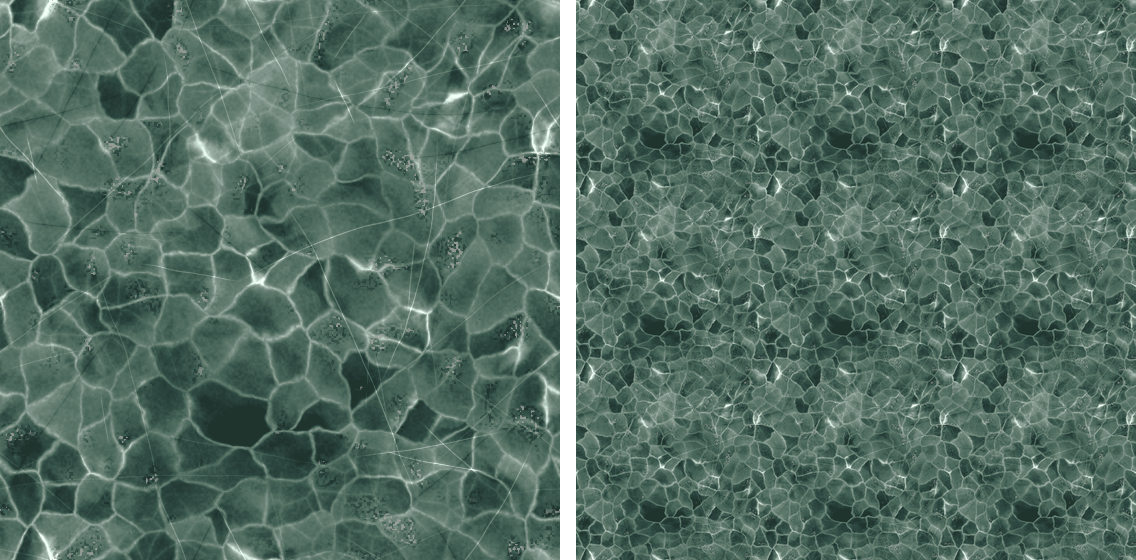
Left: one tile. Right: repeated 3 by 3.
A WebGL 2 fragment shader for this texture:

```glsl
#version 300 es
precision highp float;
precision highp int;
// Polished green stone: wrapped Voronoi cells with pale, grainy seams over
// cloudy noise, plus milky patches, clustered flecks and fine scratches.
// All layers add to one tone value, which a colour ramp turns into colour.

uniform vec2 u_resolution;
out vec4 fragColor;

const float CELLS = 13.0;          // main cells per side
const float SMALL_CELLS = 18.0;    // faint secondary cells per side
const float WARP = 0.13;           // broad bending of the whole pattern
const float WOBBLE = 0.028;        // fine bending of the seams
const float BASE_TONE = 1.22;
const float CLOUD_CONTRAST = 3.4;
const float MOTTLE_CONTRAST = 1.5;
const float GRAIN_CONTRAST = 0.42;
const float SEAM_WIDTH = 0.075;    // in cell units
const float SEAM_TONE = 0.95;
const float HALO_WIDTH = 0.10;     // in cell units
const float HALO_TONE = 0.85;
const float DARK_CELL_TONE = 1.3;
const float MILK_TONE = 2.8;
const int SCRATCHES = 60;
const float SCRATCH_WIDTH = 0.0003;
const float FLECK_FREQ = 256.0;
const vec3 FLECK_COLOR = vec3(0.64, 0.65, 0.63);
const vec3 RAMP[7] = vec3[7](
  vec3(0.18, 0.29, 0.26), vec3(0.29, 0.41, 0.36), vec3(0.39, 0.49, 0.44),
  vec3(0.51, 0.59, 0.55), vec3(0.64, 0.71, 0.67), vec3(0.80, 0.89, 0.84),
  vec3(0.95, 1.00, 0.97));

vec3 hash3(vec2 cell, float seed) {
  uvec3 v = uvec3(ivec3(vec3(cell, seed)));
  v = v * 1664525u + 1013904223u;
  v.x += v.y * v.z; v.y += v.z * v.x; v.z += v.x * v.y;
  v ^= v >> 16u;
  v.x += v.y * v.z; v.y += v.z * v.x; v.z += v.x * v.y;
  return vec3(v & 0xffffu) / 65535.0;
}

vec2 wrapCell(vec2 cell, float period) {
  return floor(mod(cell + 0.5, period));
}

// Value noise with a whole number of lattice cells per side
float noise(vec2 p, float freq, float seed) {
  vec2 i = floor(p * freq), f = fract(p * freq);
  f = f * f * (3.0 - 2.0 * f);
  float a = hash3(wrapCell(i, freq), seed).x;
  float b = hash3(wrapCell(i + vec2(1, 0), freq), seed).x;
  float c = hash3(wrapCell(i + vec2(0, 1), freq), seed).x;
  float d = hash3(wrapCell(i + vec2(1, 1), freq), seed).x;
  return mix(mix(a, b, f.x), mix(c, d, f.x), f.y);
}

float fbm(vec2 p, float freq, float seed) {
  float sum = 0.0, amp = 0.533;
  for (int i = 0; i < 4; i++) {
    sum += amp * noise(p, freq, seed + float(i));
    freq *= 2.0;
    amp *= 0.5;
  }
  return sum;
}

// x: distance to the seam, y: random value of the cell, zw: offset to its seed
vec4 voronoi(vec2 p, float freq, float seed) {
  vec2 i = floor(p * freq), f = fract(p * freq);
  vec2 nearCell = vec2(0), toNear = vec2(0);
  float best = 9.0, id = 0.0, edge = 9.0;
  for (int k = 0; k < 9; k++) {
    vec2 g = vec2(k % 3 - 1, k / 3 - 1);
    vec3 h = hash3(wrapCell(i + g, freq), seed);
    vec2 r = g + h.xy - f;
    if (dot(r, r) < best) { best = dot(r, r); nearCell = g; toNear = r; id = h.z; }
  }
  for (int k = 0; k < 25; k++) {
    vec2 g = nearCell + vec2(k % 5 - 2, k / 5 - 2);
    vec2 r = g + hash3(wrapCell(i + g, freq), seed).xy - f;
    vec2 gap = r - toNear;
    if (dot(gap, gap) > 1e-5) edge = min(edge, dot(0.5 * (toNear + r), normalize(gap)));
  }
  return vec4(edge, id, toNear);
}

// Signed tone of long, tapered, slightly bowed lines
float scratches(vec2 p, float pixel) {
  float tone = 0.0;
  for (int i = 0; i < SCRATCHES; i++) {
    vec3 place = hash3(vec2(i, 0), 75.0), look = hash3(vec2(i, 1), 75.0);
    vec2 d = fract(p - place.xy + 0.5) - 0.5;
    float angle = place.z * 3.14159, reach = mix(0.05, 0.40, look.x * look.x);
    vec2 dir = vec2(cos(angle), sin(angle));
    float along = dot(d, dir);
    float across = abs(dot(d, vec2(-dir.y, dir.x)) + (look.z - 0.5) * 0.8 * along * along);
    float taper = 1.0 - smoothstep(0.5 * reach, reach, abs(along));
    float line = 1.0 - smoothstep(0.0, SCRATCH_WIDTH + pixel, across);
    float strength = mix(0.35, 2.0, look.y * look.y * look.y);
    float shade = 0.5 * line + 0.5 * exp(-across / 0.007);
    tone += taper * (i % 6 == 0 ? -shade : line * strength);
  }
  return tone;
}

void main() {
  vec2 p = gl_FragCoord.xy / u_resolution;
  float pixel = 1.0 / u_resolution.y;
  vec2 bend = vec2(fbm(p, 4.0, 11.0), fbm(p, 4.0, 21.0)) - 0.5;
  vec2 wobble = vec2(fbm(p, 18.0, 15.0), fbm(p, 18.0, 25.0)) - 0.5;
  vec2 q = p + WARP * bend + WOBBLE * wobble;
  float grain = noise(p, 300.0, 31.0) + noise(p, 180.0, 32.0) - 1.0;
  float mottle = fbm(q, 26.0, 35.0);

  // Cells and clouds
  vec4 cell = voronoi(q, CELLS, 47.0);
  vec4 small = voronoi(p - 0.5 * WARP * bend.yx, SMALL_CELLS, 43.0);
  float inside = smoothstep(0.0, 0.09, cell.x);
  float cloud = fbm(q + 0.1 * bend.yx, 6.0, 54.0) - 0.5;
  float lean = dot(cell.zw, vec2(cos(cell.y * 40.0), sin(cell.y * 40.0)));
  float tone = BASE_TONE + CLOUD_CONTRAST * cloud + MOTTLE_CONTRAST * (mottle - 0.5);
  tone += GRAIN_CONTRAST * grain;
  tone += inside * (0.9 * lean + 0.8 * (fract(cell.y * 7.0) - 0.5));
  tone -= inside * DARK_CELL_TONE * smoothstep(0.76, 0.90, cell.y) * (0.4 + mottle);
  float stain = fbm(q + 0.2 * bend, 11.0, 57.0);
  tone -= 1.2 * inside * smoothstep(0.52, 0.72, stain);

  // Pale seams of uneven strength with a grainy core and a soft halo
  float vary = 0.2 + 1.5 * fbm(q, 8.0, 61.0);
  float seam = 1.0 - smoothstep(0.0, SEAM_WIDTH, cell.x + 0.03 * grain);
  float halo = exp(-cell.x / HALO_WIDTH);
  tone += vary * (SEAM_TONE * seam * (1.0 + 0.7 * grain) + HALO_TONE * halo);
  float veil = smoothstep(0.35, 0.65, noise(q, 7.0, 63.0));
  tone += veil * (0.9 * exp(-small.x / 0.06) - 0.12);

  // Milky patches that gather along the seams
  float milk = 0.75 * noise(q, 11.0, 66.0) + 0.25 * mottle + 0.07 * halo;
  tone += MILK_TONE * smoothstep(0.73, 0.90, milk);

  // Scratches and dark flecks
  tone += scratches(p + 0.25 * WARP * bend, pixel);
  float cluster = noise(q, 27.0, 81.0) * 0.75 + mottle * 0.25;
  float darkFleck = smoothstep(0.52, 0.72, noise(p, FLECK_FREQ, 83.0));
  tone -= 1.1 * darkFleck * smoothstep(0.60, 0.78, cluster) * inside;

  // Colour ramp, then pale grey flecks
  vec3 color = RAMP[0] * (1.0 + 0.3 * clamp(tone, -1.0, 0.0));
  for (int i = 1; i < 7; i++) color = mix(color, RAMP[i], clamp(tone - float(i - 1), 0.0, 1.0));
  float paleFleck = smoothstep(0.62, 0.78, noise(p, FLECK_FREQ, 85.0));
  color = mix(color, FLECK_COLOR, 0.8 * paleFleck * smoothstep(0.74, 0.82, cluster));
  fragColor = vec4(color, 1.0);
}
```
